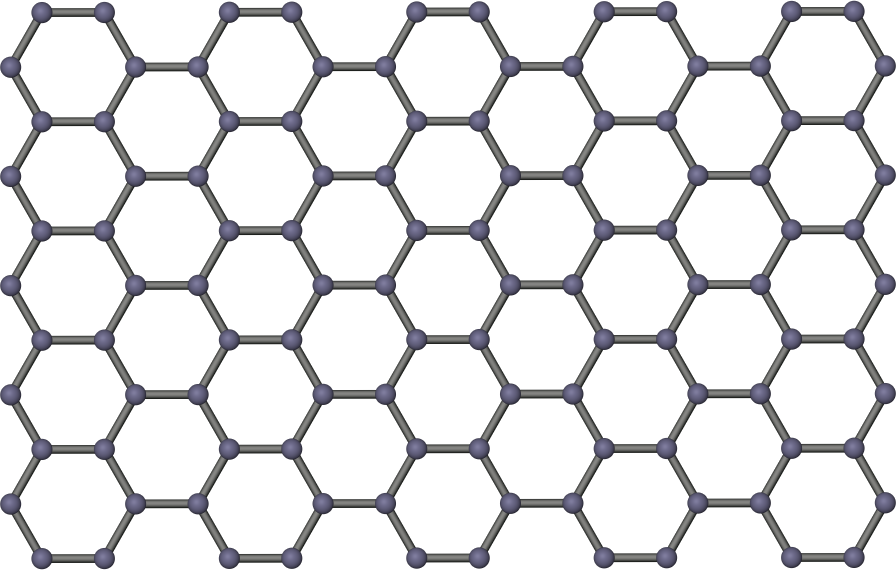
This pattern is drawn by a Shadertoy shader. Its source:

```glsl
// A sheet of hexagonal lattice drawn as a ball-and-stick model on white.
// Each point is folded into its nearest hexagon, then shaded against the
// closest edge (a lit cylinder) and the closest corner (a lit sphere).

const float SECTOR = 1.04719755;      // sixth of a turn
const float APOTHEM = 0.8660254;      // of a hexagon with unit sides

vec2 direction(float angle) {
    return vec2(cos(angle), sin(angle));
}

// Offset from the centre of the nearest flat-topped hexagon.
vec2 foldToHexagon(vec2 p) {
    vec2 period = vec2(3.0, 2.0 * APOTHEM);
    vec2 a = p - period * round(p / period);
    vec2 b = p - period * (round(p / period - 0.5) + 0.5);
    return dot(a, a) < dot(b, b) ? a : b;
}

// Light on a rounded surface; slope is 0 on its crest and 1 at its rim.
float diffuse(vec2 slope) {
    vec3 normal = vec3(slope, sqrt(max(0.0, 1.0 - dot(slope, slope))));
    return max(0.0, dot(normal, normalize(vec3(-0.16, 0.18, 1.0))));
}

float coverage(float dist, float pixel) {
    return clamp(0.5 - dist / pixel, 0.0, 1.0);
}

void mainImage(out vec4 fragColor, in vec2 fragCoord) {
    // One unit is a bond length; the sheet is slightly stretched and sheared.
    float pixel = 9.124 / iResolution.y;
    vec2 p = (fragCoord - 0.5 * iResolution.xy) * pixel;
    p.y = (p.y - 0.0015 * p.x) / 1.0093;

    vec2 q = foldToHexagon(p);
    float turn = atan(q.y, q.x) / SECTOR;
    vec3 color = vec3(1.0);

    // Bonds along the hexagon edges, cut off at the border of the sheet
    float bondRadius = 0.069;
    vec2 edgeNormal = direction((floor(turn) + 0.5) * SECTOR);
    float across = dot(q, edgeNormal) - APOTHEM;
    vec2 outside = abs(p) - vec2(7.0, 5.0 * APOTHEM);
    float bond = max(abs(across), max(outside.x, outside.y)) - bondRadius;
    float bondLight = diffuse(edgeNormal * clamp(across / bondRadius, -1.0, 1.0));
    vec3 bondColor = mix(vec3(0.07, 0.08, 0.07), vec3(0.53, 0.53, 0.52), bondLight * bondLight);
    color = mix(color, bondColor, coverage(bond, pixel));

    // Atoms on the hexagon corners
    float atomRadius = 0.168;
    vec2 fromAtom = q - direction(round(turn) * SECTOR);
    float atom = max(length(fromAtom) - atomRadius, max(outside.x, outside.y) - 0.25);
    vec2 slope = fromAtom / max(atomRadius, length(fromAtom));
    float atomLight = diffuse(slope);
    vec3 atomColor = vec3(0.44, 0.43, 0.56) * (0.32 + 0.68 * atomLight);
    atomColor += 0.06 * pow(atomLight, 24.0);
    color = mix(color, atomColor, coverage(atom, pixel));

    fragColor = vec4(color, 1.0);
}
```
